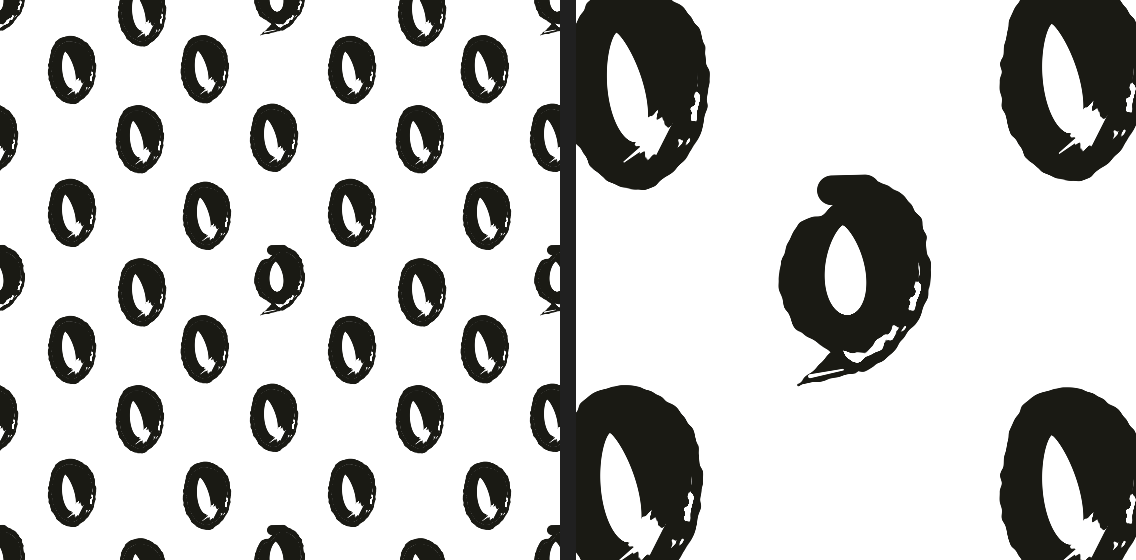
Left: the whole. Right: its middle third, enlarged.
Reproduce this pattern procedurally as a three.js fragment shader.

```glsl
// Dry-brush ink ovals scattered on white paper, with one curled stroke per tile.
varying vec2 vUv;

const float TILES = 2.0;          // repeats across and down
const float TILE_UNITS = 384.0;   // drawing units per tile
const float MOTIF_REACH = 62.0;   // radius that encloses one motif
const float EDGE_WOBBLE = 1.8;
const float TAU = 6.2831853;
const vec3 PAPER = vec3(1.0);
const vec3 INK = vec3(0.10, 0.10, 0.08);

// Motif centres in drawing units; the first one is the curled stroke
const int MOTIFS = 8;
const vec2 CENTRES[8] = vec2[8](
  vec2(0, 0), vec2(195, 366), vec2(99, 287), vec2(281, 288),
  vec2(192, 192), vec2(376, 194), vec2(99, 91), vec2(284, 87));

// Outline radii at equal angles, counter-clockwise from the right
const float OVAL[16] = float[16](
  33.0, 34.5, 39.5, 44.0, 47.0, 47.0, 40.0, 34.6,
  33.0, 34.0, 37.5, 43.0, 46.0, 41.0, 36.5, 33.5);
const float CURL[16] = float[16](
  34.5, 35.5, 41.0, 45.0, 45.0, 34.0, 36.5, 35.5,
  35.0, 34.5, 35.0, 34.5, 42.0, 37.5, 34.0, 33.5);

float hash(vec2 p) {
  return fract(sin(dot(p, vec2(127.1, 311.7))) * 4375.85);
}

float noise(vec2 p) {
  vec2 i = floor(p), f = fract(p);
  f = f * f * (3.0 - 2.0 * f);
  return mix(mix(hash(i), hash(i + vec2(1, 0)), f.x),
             mix(hash(i + vec2(0, 1)), hash(i + vec2(1, 1)), f.x), f.y);
}

// Closed Catmull-Rom curve through the radii
float outlineRadius(float radii[16], float angle) {
  float t = fract(angle / TAU) * 16.0, f = fract(t);
  int i = int(t) % 16;
  float a = radii[(i + 15) % 16], b = radii[i];
  float c = radii[(i + 1) % 16], d = radii[(i + 2) % 16];
  return b + 0.5 * f * (c - a + f * (2.0 * a - 5.0 * b + 4.0 * c - d
         + f * (3.0 * (b - c) + d - a)));
}

// Segment whose radius runs from ra to rb
float taper(vec2 p, vec2 a, vec2 b, float ra, float rb) {
  vec2 ab = b - a;
  float h = clamp(dot(p - a, ab) / dot(ab, ab), 0.0, 1.0);
  return length(p - a - ab * h) - mix(ra, rb, h);
}

// Teardrop opening with a pointed top
float teardrop(vec2 p, vec2 bottom, vec2 top, float width) {
  float t = clamp((p.y - bottom.y) / (top.y - bottom.y), 0.0, 1.0);
  float halfWidth = width * sqrt(t) * pow(1.0 - t, 0.75);
  float side = abs(p.x - mix(bottom.x, top.x, t)) - halfWidth;
  return max(side, max(bottom.y - p.y, p.y - top.y));
}

// Broken bare streak that follows the outer edge between two angles
float dryStreak(float rim, float angle, float from, float to) {
  float fade = smoothstep(from, from + 0.15, angle)
             * (1.0 - smoothstep(to - 0.8, to, angle));
  float breaks = noise(vec2(angle * 9.0, rim * 14.0) + 20.0);
  return abs(rim - 0.845) * 34.0 - fade * (5.0 * breaks - 0.8) + 0.3;
}

// Ragged bare patch where the brush lifts off
float dryPatch(vec2 p) {
  p -= vec2(7.0, -21.0);
  float along = dot(p, vec2(0.45, 0.89)), across = dot(p, vec2(0.89, -0.45));
  float teeth = noise(vec2(across * 0.65, along * 0.08) + 7.0);
  return max((abs(along) - 2.0 - 11.0 * teeth) * 0.4, abs(across) - 5.5);
}

float ovalStroke(vec2 p, float r, float angle, float wobble) {
  float radius = outlineRadius(OVAL, angle) + wobble;
  float bare = teardrop(p, vec2(-1.0, -24.0), vec2(-9.5, 26.0), 20.0);
  bare = min(bare, dryPatch(p));
  bare = min(bare, taper(p, vec2(3, -26), vec2(-6, -33), 1.0, 0.3));
  bare = min(bare, dryStreak(r / radius, angle, -1.0, 0.35));
  return max(r - radius, -bare);
}

float curlStroke(vec2 p, float r, float angle, float wobble) {
  float radius = outlineRadius(CURL, angle) + wobble;
  float knob = taper(p, vec2(-11, 41), vec2(4, 41), 6.8, 7.2);
  float tail = taper(p, vec2(-26, -48), vec2(-4, -36), 0.6, 8.0) - wobble;
  float bare = teardrop(p, vec2(-4.0, -16.0), vec2(-6.0, 25.0), 22.0);
  bare = min(bare, dryStreak(r / radius, angle, -1.8, 0.4));
  bare = min(bare, taper(p, vec2(-21, -44), vec2(-6, -41), 0.9, 0.4));
  return max(min(r - radius, min(knob, tail)), -bare);
}

void main() {
  float pixel = fwidth(vUv.x) * TILES * TILE_UNITS;
  vec2 tile = fract(vUv * TILES);
  float ink = MOTIF_REACH;
  for (int i = 0; i < MOTIFS; i++) {
    // Wrapped offset keeps motifs whole across tile edges
    vec2 p = (fract(tile - CENTRES[i] / TILE_UNITS + 0.5) - 0.5) * TILE_UNITS;
    float r = length(p);
    if (r > MOTIF_REACH) continue;
    float angle = atan(p.y, p.x + 1e-5);
    float wobble = (noise(p * 0.25 + 40.0) - 0.5) * EDGE_WOBBLE;
    ink = min(ink, i == 0 ? curlStroke(p, r, angle, wobble)
                          : ovalStroke(p, r, angle, wobble));
  }
  float coverage = 1.0 - smoothstep(-0.5, 0.5, ink / pixel);
  gl_FragColor = vec4(mix(PAPER, INK, coverage), 1.0);
}
```
